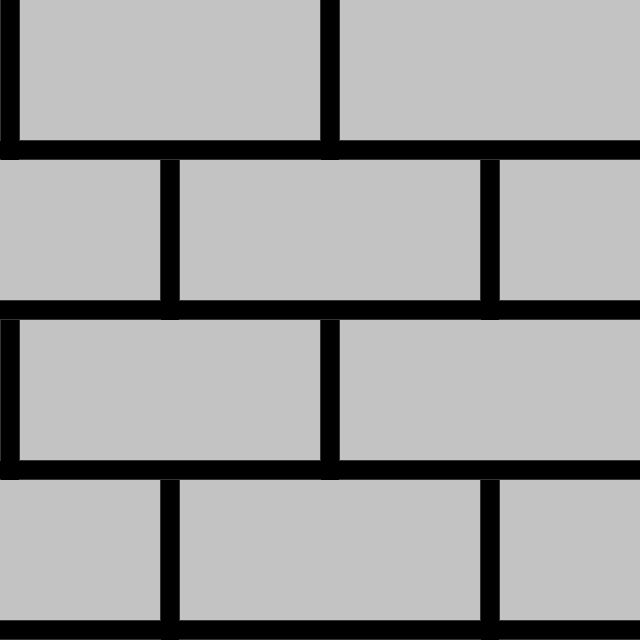
Reproduce this pattern procedurally as a WebGL 1 fragment shader.

```glsl
precision highp float;

uniform vec2 u_resolution;

const vec2 BRICKS = vec2(2.0, 4.0);       // bricks across, courses up
const float JOINT_WIDTH = 0.0304;         // mortar thickness
const float JOINT_CENTER = 0.015625;      // offset of the mortar axis from the cell edge
const float COURSE_SHIFT = 0.5;           // stagger of alternate courses, in bricks
const vec3 BRICK_COLOR = vec3(0.763);
const vec3 MORTAR_COLOR = vec3(0.0);

// Distance to the nearest of count evenly spaced lines, wrapping at the canvas edge
float lineDistance(float position, float count) {
    return abs(fract(position * count + 0.5) - 0.5) / count;
}

// Share of a pixel covered by a joint
float jointCoverage(float distanceToAxis, float pixel) {
    return clamp((0.5 * JOINT_WIDTH - distanceToAxis) / pixel + 0.5, 0.0, 1.0);
}

void main() {
    vec2 uv = gl_FragCoord.xy / u_resolution;
    vec2 pixel = 1.0 / u_resolution;
    vec2 p = uv - JOINT_CENTER;

    // Running bond: even courses, counted from the bottom, are staggered
    float course = floor(uv.y * BRICKS.y);
    float stagger = (1.0 - mod(course, 2.0)) * COURSE_SHIFT / BRICKS.x;

    float bedJoint = jointCoverage(lineDistance(p.y, BRICKS.y), pixel.y);
    float headJoint = jointCoverage(lineDistance(p.x - stagger, BRICKS.x), pixel.x);
    float mortar = max(bedJoint, headJoint);

    gl_FragColor = vec4(mix(BRICK_COLOR, MORTAR_COLOR, mortar), 1.0);
}
```
